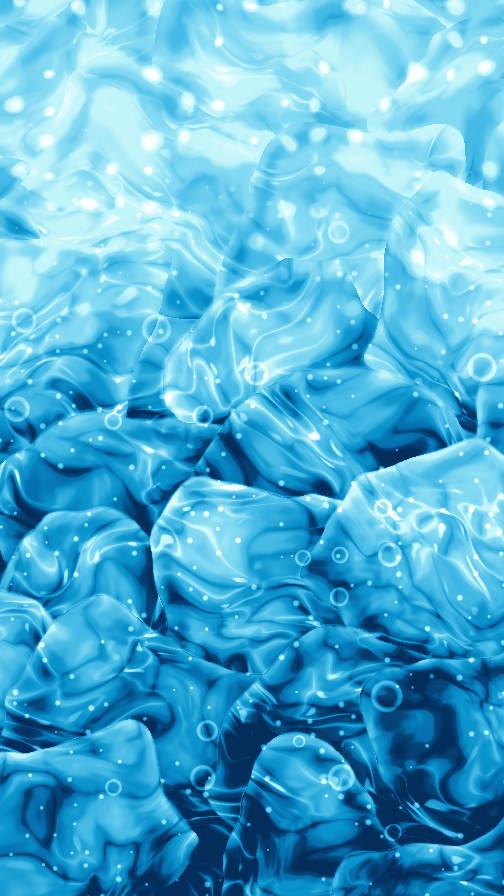
This texture is drawn by a WebGL 1 fragment shader. Its source:

```glsl
precision highp float;
uniform vec2 u_resolution;

float hash(vec2 p) {
  vec3 q = fract(p.xyx * vec3(0.1031, 0.1030, 0.0973));
  q += dot(q, q.yzx + 33.33);
  return fract((q.x + q.y) * q.z);
}

vec2 hash2(vec2 p) { return vec2(hash(p), hash(p + 47.3)); }

mat2 rotation(float a) { return mat2(cos(a), sin(a), -sin(a), cos(a)); }

float cornerSlope(vec2 cell, vec2 offset) {
  float a = 6.2832 * hash(cell);
  return dot(vec2(cos(a), sin(a)), offset);
}

// Gradient noise, roughly -1 to 1
float noise(vec2 p) {
  vec2 i = floor(p), f = p - i, e = vec2(1.0, 0.0);
  vec2 u = f * f * f * (f * (f * 6.0 - 15.0) + 10.0);
  float low = mix(cornerSlope(i, f), cornerSlope(i + e, f - e), u.x);
  float high = mix(cornerSlope(i + e.yx, f - e.yx), cornerSlope(i + 1.0, f - 1.0), u.x);
  return 1.4 * mix(low, high, u.y);
}

float fbm(vec2 p, float gain) {
  float sum = 0.0, amp = 1.0;
  for (int i = 0; i < 4; i++) {
    sum += amp * noise(p);
    p = rotation(0.6) * p * 2.1 + 7.7;
    amp *= gain;
  }
  return sum;
}

vec2 warp(vec2 p, float scale, float amount) {
  return p + amount * vec2(noise(p * scale), noise(p * scale + 31.7));
}

float ridge(vec2 p, float sharpness) {
  return pow(max(1.0 - abs(noise(p)), 0.0), sharpness);
}

// Random discs: x is distance over radius, y is a random value per disc
vec2 scatter(vec2 p, float cells, float maxRadius) {
  vec2 cell = floor(p * cells);
  float radius = maxRadius * mix(0.3, 1.0, hash(cell + 5.1));
  vec2 centre = mix(vec2(maxRadius), vec2(1.0 - maxRadius), hash2(cell));
  return vec2(length(fract(p * cells) - centre) / radius, hash(cell + 91.0));
}

// Rounded, skewed block in canvas units
float blockDistance(vec2 p, vec2 size, float skew) {
  p.x += skew * p.y;
  vec2 q = p / size;
  q *= q;
  return (sqrt(length(q)) - 1.0) * min(size.x, size.y);
}

// Folds, cracks and glints frozen inside a block
float iceTexture(vec2 p, float angle, vec2 seed, float haze) {
  vec2 q = warp(rotation(angle) * p + seed * 13.0, 5.0, 0.07);
  q = warp(q, 14.0, 0.022);
  float tone = 0.30 * fbm(q * vec2(5.0, 8.0), mix(0.62, 0.42, haze));
  float crisp = mix(1.0, 0.3, haze);
  float patches = smoothstep(-0.3, 0.4, noise(q * 5.0 + 3.0));
  tone += crisp * 0.42 * patches * ridge(q * vec2(8.0, 20.0), 9.0);
  tone -= crisp * 0.30 * ridge(q * vec2(7.0, 13.0) + 40.0, 7.0);
  float glint = smoothstep(0.42, 0.65, noise(q * vec2(24.0, 38.0)));
  return tone + crisp * 0.5 * glint * patches;
}

vec3 iceColor(float t) {
  vec3 c = mix(vec3(0.01, 0.18, 0.36), vec3(0.02, 0.26, 0.46), smoothstep(-0.12, 0.03, t));
  c = mix(c, vec3(0.02, 0.44, 0.68), smoothstep(0.03, 0.12, t));
  c = mix(c, vec3(0.04, 0.58, 0.80), smoothstep(0.12, 0.27, t));
  c = mix(c, vec3(0.27, 0.73, 0.90), smoothstep(0.27, 0.49, t));
  c = mix(c, vec3(0.51, 0.85, 0.95), smoothstep(0.49, 0.72, t));
  c = mix(c, vec3(0.76, 0.96, 0.98), smoothstep(0.72, 0.92, t));
  return mix(c, vec3(0.97, 1.0, 1.0), smoothstep(0.95, 1.2, t));
}

void main() {
  vec2 p = gl_FragCoord.xy / u_resolution.x;
  float haze = smoothstep(0.8, 1.7, p.y);
  float blur = mix(0.004, 0.024, haze);
  vec2 bent = warp(warp(p, 4.0, 0.06), 13.0, 0.012);
  float rimNoise = 0.5 + 0.5 * noise(p * 17.0);

  // Blocks stacked from the far top to the near bottom
  float body = -0.1, angle = 0.0;
  vec2 seed = vec2(0.0);
  for (int row = 0; row < 8; row++) {
    for (int col = 0; col < 4; col++) {
      vec2 id = vec2(float(col), float(row));
      vec2 rnd = hash2(id + 3.7), shape = hash2(id + 71.3);
      vec2 centre = vec2((id.x + 0.5 * mod(id.y, 2.0)) * 0.42 - 0.1, 1.85 - id.y * 0.26);
      centre += (rnd - 0.5) * vec2(0.2, 0.16);
      float turn = (shape.x - 0.5) * 1.8;
      vec2 size = mix(vec2(0.20, 0.16), vec2(0.32, 0.25), shape.yx);
      vec2 local = rotation(turn) * (bent - centre);
      float d = blockDistance(local, size, rnd.x - 0.5);
      float inside = max(-d, 0.0);
      float cover = smoothstep(blur, -blur, d);
      float rim = 0.45 * rimNoise * exp(-inside * 90.0);
      float band = 0.20 * exp(-pow((inside - 0.035) / 0.022, 2.0));
      float shade = (rnd.y - 0.5) * 0.26 + 0.45 * local.y + rim - band;
      body -= 0.22 * (1.0 - 0.7 * haze) * exp(-max(d, 0.0) * 28.0);
      body = mix(body, shade, cover);
      if (cover > 0.5) { seed = id + 1.0; angle = turn; }
    }
  }

  float tone = mix(0.24, 0.80, smoothstep(-0.1, 1.65, p.y));
  tone += mix(1.0, 0.75, haze) * body + iceTexture(p, angle, seed, haze);

  // Trapped bubbles and fine specks in the near ice
  vec2 bubble = scatter(p, 11.0, 0.36);
  float ring = smoothstep(0.55, 0.9, bubble.x) * smoothstep(1.1, 0.95, bubble.x);
  tone += 0.35 * ring * step(0.86, bubble.y) * (1.0 - haze);
  vec2 speck = scatter(p + 0.37, 34.0, 0.26);
  tone += 0.5 * smoothstep(1.1, 0.4, speck.x) * step(0.82, speck.y) * (1.0 - haze);

  // Soft out-of-focus lights in the far ice
  vec2 light = scatter(warp(p, 20.0, 0.008), 15.0, 0.38);
  tone += 0.4 * smoothstep(1.15, 0.35, light.x) * step(0.6, light.y) * haze;

  gl_FragColor = vec4(iceColor(tone), 1.0);
}
```
